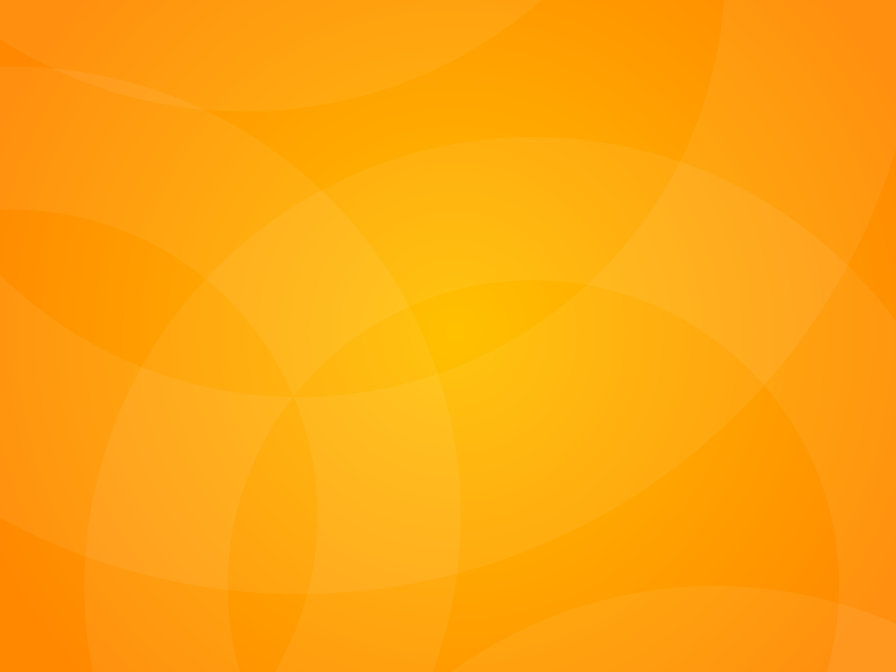
Write a Shadertoy shader that draws this background.

```glsl
// Antialiased coverage of a ring; a zero inner radius gives a full disc
float ring(vec2 p, vec2 center, float outer, float inner) {
    float d = length(p - center);
    float edge = 0.75 / iResolution.y;
    float hole = inner > 0.0 ? smoothstep(inner - edge, inner + edge, d) : 1.0;
    return hole * (1.0 - smoothstep(outer - edge, outer + edge, d));
}

void mainImage(out vec4 fragColor, in vec2 fragCoord) {
    vec2 p = (fragCoord - 0.5 * iResolution.xy) / iResolution.y;

    // Radial glow from amber to deep orange
    vec3 amber = vec3(1.0, 0.755, 0.0);
    vec3 deepOrange = vec3(1.0, 0.535, 0.0);
    float glow = clamp(length(p - vec2(0.01, 0.005)) / 0.75, 0.0, 1.0);
    vec3 color = mix(amber, deepOrange, glow);

    // Translucent rings: center, outer radius, inner radius
    vec4 rings[5] = vec4[5](
        vec4(-0.649, -0.267, 0.668, 0.455),
        vec4(0.127, -0.372, 0.668, 0.455),
        vec4(-0.222, 0.543, 0.927, 0.634),
        vec4(-0.302, 1.004, 0.670, 0.0),
        vec4(0.398, -1.040, 0.668, 0.0));

    // Each layer lightens what lies beneath it
    for (int i = 0; i < 5; i++) {
        float cover = ring(p, rings[i].xy, rings[i].z, rings[i].w);
        color = mix(color, vec3(1.0), 0.06 * cover);
    }

    fragColor = vec4(color, 1.0);
}
```
